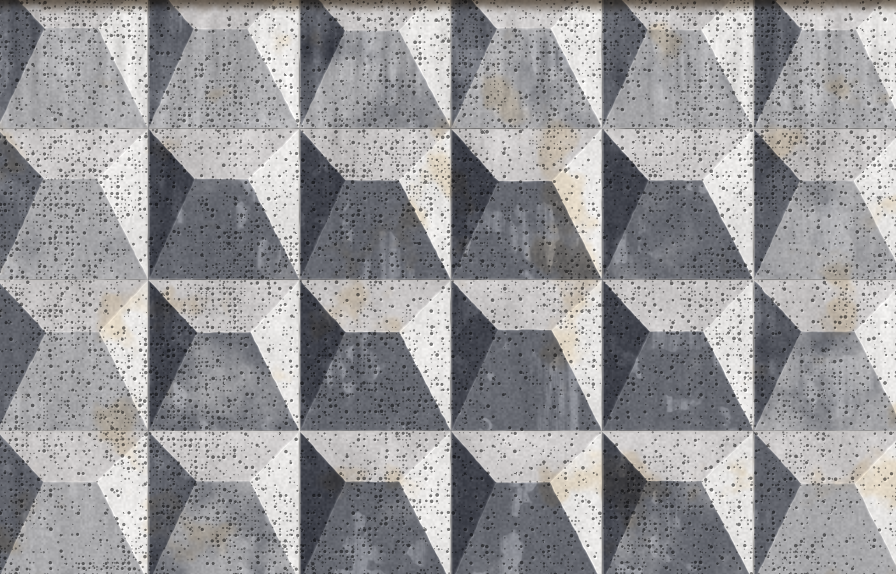
Write a Shadertoy shader that draws this texture.

```glsl
float hash(vec2 p) {
    vec3 q = fract(p.xyx * vec3(0.1031, 0.1030, 0.0973));
    q += dot(q, q.yzx + 33.33);
    return fract((q.x + q.y) * q.z);
}

float noise(vec2 p) {
    vec2 i = floor(p), f = fract(p);
    f = f * f * (3.0 - 2.0 * f);
    return mix(mix(hash(i), hash(i + vec2(1, 0)), f.x),
               mix(hash(i + vec2(0, 1)), hash(i + vec2(1, 1)), f.x), f.y);
}

float fbm(vec2 p) {
    float sum = 0.0, amp = 0.53;
    for (int i = 0; i < 4; i++) {
        sum += amp * noise(p);
        p = mat2(1.6, 1.2, -1.2, 1.6) * p + 17.3;
        amp *= 0.5;
    }
    return sum;
}

// Signed distance to the line a-b, positive on its right when y points down
float side(vec2 p, vec2 a, vec2 b) {
    vec2 d = normalize(b - a);
    return d.x * (p.y - a.y) - d.y * (p.x - a.x);
}

// Sparse round holes, one at most per grid square
float pits(vec2 p, float scale, float density, float pixel) {
    vec2 g = p * scale, id = floor(g);
    float seed = hash(id + scale);
    vec2 centre = 0.35 + 0.3 * vec2(hash(id + 41.7), hash(id + 93.1));
    float radius = mix(0.13, 0.33, hash(id + 7.9));
    float w = pixel * scale * 0.6;
    float hole = 1.0 - smoothstep(radius - w, radius + w, length(fract(g) - centre));
    return hole * step(seed, density);
}

void mainImage(out vec4 fragColor, in vec2 fragCoord) {
    // Square blocks, counted from the top left with v pointing down
    vec2 uv = fragCoord / iResolution.y;
    vec2 wall = vec2(uv.x, 1.0 - uv.y) * 3.793 + vec2(0.02, 0.15);
    float pixel = 3.793 / iResolution.y;
    vec2 block = floor(wall);
    vec2 p = wall - block;
    float seed = hash(block + 5.0);

    // Hipped relief: a short ridge joined to the four corners
    vec2 shift = 0.025 * (vec2(seed, hash(block + 19.0)) - 0.5);
    vec2 ridgeL = vec2(0.31, 0.34) + shift;
    vec2 ridgeR = vec2(0.665, 0.34) + shift;
    vec2 wobble = p + 0.006 * (vec2(noise(wall * 25.0), noise(wall * 25.0 + 60.0)) - 0.5);
    float leftSide = min(side(wobble, vec2(0), ridgeL), side(wobble, ridgeL, vec2(0, 1)));
    float rightSide = min(side(wobble, vec2(1), ridgeR), side(wobble, ridgeR, vec2(1, 0)));
    float topSide = ridgeL.y - wobble.y;
    float aa = pixel * 0.8;
    float left = smoothstep(-aa, aa, leftSide);
    float right = smoothstep(-aa, aa, rightSide);
    float top = smoothstep(-aa, aa, topSide);

    // Weathering is heavier towards the outer blocks, with ragged patches
    float blotch = fbm(wall * 3.2 + seed * 9.0);
    float streak = fbm(wall * vec2(16.0, 1.8));
    float grain = noise(wall * 70.0) - 0.5;
    float outer = length((block - vec2(2.6, 1.9)) * vec2(0.38, 0.55));
    float age = smoothstep(0.6, 1.05, outer + 0.25 * (seed - 0.5) + 0.7 * (blotch - 0.5));
    float scuff = smoothstep(0.57, 0.63, fbm(wall * 5.0 + 31.0)) * smoothstep(0.3, 0.65, streak);

    // Face colours
    vec3 front = mix(vec3(0.40, 0.41, 0.44), vec3(0.66, 0.66, 0.67), age);
    front += 0.14 * scuff * (1.0 - 0.7 * age);
    vec3 shade = mix(vec3(0.245, 0.255, 0.29), vec3(0.41, 0.42, 0.45), age * age * 0.8);
    shade += 0.07 * scuff;
    vec3 upper = vec3(0.79, 0.78, 0.78) + 0.18 * (blotch - 0.5);
    vec3 lit = vec3(0.905, 0.9, 0.895) + 0.08 * (blotch - 0.5);
    vec3 col = mix(front, upper, top);
    col = mix(col, shade, left);
    col = mix(col, lit, right);

    // Rain streaks on the top row and a fine concrete grain
    float topRow = 1.0 - smoothstep(0.7, 1.4, wall.y);
    col += (streak - 0.5) * mix(0.06, 0.22, topRow) + grain * 0.07;

    // Pale chipped arrises
    float arris = min(abs(leftSide), abs(rightSide));
    arris = min(arris, abs(topSide) + 9.0 * (left + right));
    col += 0.09 * (1.0 - smoothstep(0.003, 0.012, arris)) * noise(wall * 18.0);

    // Joints: a pale lip with a thin broken shadow
    vec2 joint = abs(p - round(p));
    float lip = 1.0 - smoothstep(0.004, 0.014, min(joint.x, joint.y));
    col = mix(col, vec3(0.76, 0.75, 0.74), 0.45 * lip);
    float gap = 1.0 - smoothstep(0.002, 0.009, min(1.0 - p.x, 1.0 - p.y));
    col *= 1.0 - 0.35 * gap * noise(wall * 12.0 + 8.0);

    // Air holes of two sizes, with a faint lit rim below each
    float cluster = smoothstep(0.25, 0.75, fbm(wall * 2.3 + 70.0));
    float density = mix(0.12, 0.42, cluster);
    float holes = max(pits(wall, 27.0, density, pixel), 0.8 * pits(wall + 3.7, 43.0, density, pixel));
    float rims = pits(wall - vec2(0.007, 0.009), 27.0, density, pixel);
    col += 0.07 * rims * (1.0 - holes);
    col *= 1.0 - 0.5 * holes;

    // Rusty stains and soot along the upper edge
    float rust = smoothstep(0.62, 0.78, fbm(wall * 2.7 + 120.0));
    col *= mix(vec3(1), vec3(0.97, 0.93, 0.86), rust);
    float soot = 1.0 - smoothstep(0.15, 0.2 + 0.1 * streak, wall.y);
    col = mix(col, col * vec3(0.5, 0.46, 0.41), soot);

    fragColor = vec4(clamp(col, 0.0, 1.0), 1.0);
}
```
